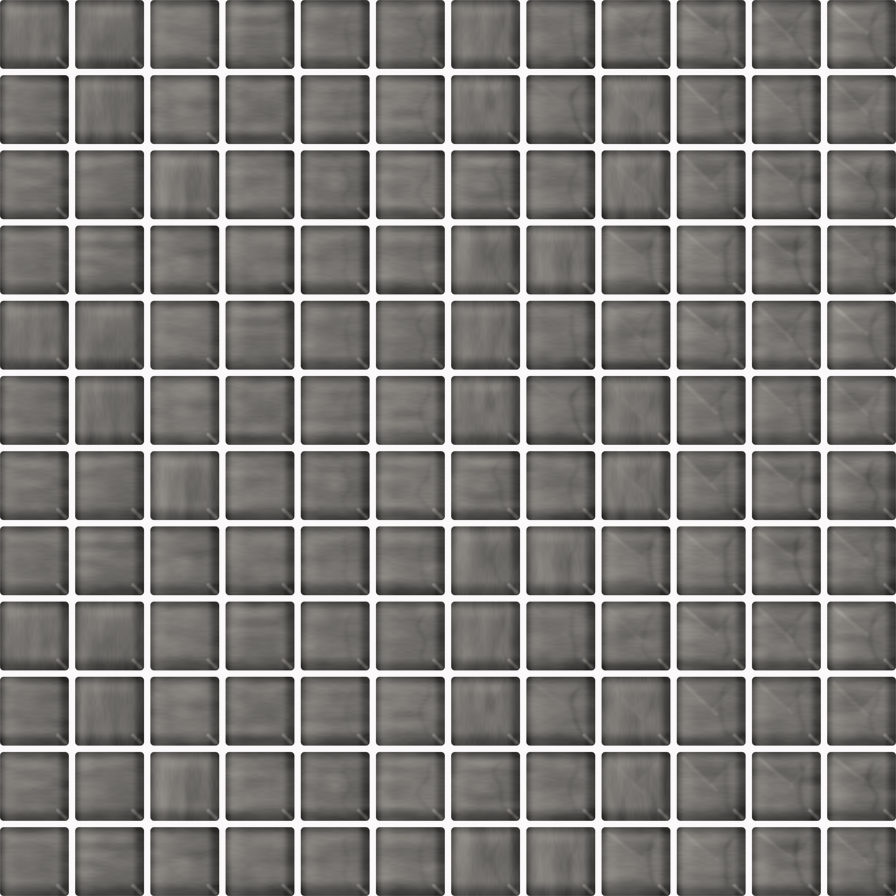
Write a Shadertoy shader that draws this pattern.

```glsl
float hash(vec2 p) {
    return fract(sin(dot(p, vec2(127.1, 311.7))) * 43758.5453);
}

float noise(vec2 p) {
    vec2 i = floor(p), f = fract(p);
    f = f * f * (3.0 - 2.0 * f);
    return mix(mix(hash(i), hash(i + vec2(1, 0)), f.x),
               mix(hash(i + vec2(0, 1)), hash(i + vec2(1, 1)), f.x), f.y);
}

float roundedBox(vec2 p, float halfSize, float radius) {
    vec2 d = abs(p) - halfSize + radius;
    return length(max(d, 0.0)) + min(max(d.x, d.y), 0.0) - radius;
}

float segment(vec2 p, vec2 a, vec2 b) {
    vec2 ab = b - a;
    return length(p - a - ab * clamp(dot(p - a, ab) / dot(ab, ab), 0.0, 1.0));
}

// Cushioned relief: q spans -1 to 1 across the tile
float bevelShade(vec2 q) {
    float shade = 0.445 - 0.025 * q.x;
    shade += 0.045 * exp(-pow((q.y - 0.66) / 0.14, 2.0)) * smoothstep(0.95, 0.4, abs(q.x));
    shade += 0.03 * exp(-pow((q.x + 0.7) / 0.2, 2.0));
    shade -= 0.16 * smoothstep(0.62, 0.92, q.x);
    shade -= 0.17 * smoothstep(0.52, 0.94, -q.y);
    shade -= 0.13 * smoothstep(0.74, 1.0, q.y);
    shade -= 0.12 * smoothstep(0.78, 1.0, -q.x);
    // Glint on the lower right mitre
    float glint = segment(q, vec2(0.68, -0.7), vec2(0.91, -0.92));
    return max(shade, 0.2) + 0.15 * smoothstep(0.09, 0.0, glint);
}

// Brushed glaze, with creases that strengthen towards the right columns
float glaze(vec2 q, vec2 id) {
    vec2 kind = vec2(id.x, mod(id.y, 4.0));
    float seed = hash(kind + 3.7);
    vec2 offset = 40.0 * vec2(seed, hash(kind + 9.2));
    vec2 s = seed < 0.25 ? q.yx : q;
    float tone = 0.075 * (noise(s * vec2(0.9, 4.0) + offset) - 0.5);
    tone += 0.05 * (noise(q * 2.2 + offset.yx) - 0.5);
    tone += 0.025 * (noise(s * vec2(5.0, 17.0) + offset) - 0.5);
    tone += 0.025 * (hash(kind + 5.1) - 0.5);

    // Wandering dark arc
    float inside = smoothstep(0.9, 0.55, max(abs(q.x), abs(q.y)));
    float bend = 0.62 - 0.3 * (1.0 - q.y * q.y) + 0.35 * (noise(vec2(q.y * 2.0, 0.0) + offset) - 0.5);
    float arc = exp(-pow((q.x - bend) / 0.09, 2.0));
    tone -= 0.05 * arc * inside * smoothstep(2.0, 6.0, id.x) * (0.4 + 0.6 * seed);

    // Folded facet and pale diagonal crease
    float folded = smoothstep(6.0, 9.0, id.x) * (0.5 + 0.5 * hash(kind + 1.3));
    float wedge = q.y - abs(q.x - 0.3 * (seed - 0.5));
    tone -= 0.045 * folded * smoothstep(-0.04, 0.12, wedge) * smoothstep(0.95, 0.6, q.y);
    float crease = segment(q, vec2(-0.8, 0.82), vec2(0.15, 0.4 * seed - 0.25));
    return tone + 0.055 * folded * smoothstep(0.1, 0.0, crease);
}

void mainImage(out vec4 fragColor, in vec2 fragCoord) {
    // Twelve tiles each way, flush with the canvas border
    vec2 grid = fragCoord / iResolution.xy * 11.915 + 0.0425;
    vec2 id = floor(grid);
    vec2 local = fract(grid) - 0.5;
    vec2 q = local / 0.4575;
    float pixel = 11.915 / min(iResolution.x, iResolution.y);

    float edge = roundedBox(local, 0.4575, 0.05);
    float shade = bevelShade(q) + glaze(q, id);
    shade -= 0.05 * smoothstep(-0.035, 0.0, edge);
    vec3 tile = shade * vec3(1.015, 0.995, 0.96);
    vec3 grout = vec3(0.985, 0.975, 0.978);

    fragColor = vec4(mix(tile, grout, smoothstep(-0.8 * pixel, 0.8 * pixel, edge)), 1.0);
}
```
